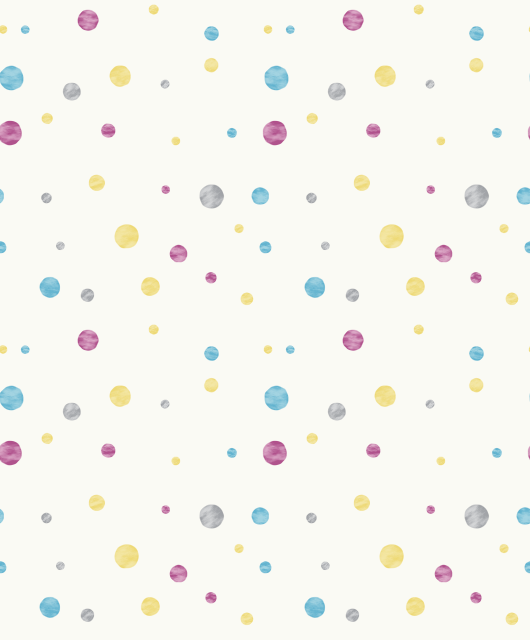
This pattern is drawn by a WebGL 2 fragment shader. Its source:

```glsl
#version 300 es
precision highp float;
// Scattered watercolour dots in yellow, blue, pink and grey on warm white.

uniform vec2 u_resolution;
out vec4 outColor;

const vec2 REPEATS = vec2(2.0, 2.0);     // tiles across and down
const vec2 CELLS = vec2(5.0, 6.0);       // one dot per cell in each tile
const float DOTS = 30.0;
const float MIN_RADIUS = 0.079;          // radii in cell widths
const float MAX_RADIUS = 0.228;
const float CELL_REACH = 0.43;           // dots stay this close to the cell centre
const float ROW_SWAY = 0.7;              // sideways shift of the rows
const float EDGE_WOBBLE = 0.07;
const float RIM_PIGMENT = 0.22;
const vec3 PAPER = vec3(0.982, 0.980, 0.957);

// Pigments in order: yellow, blue, pink, grey.
const float FIRST_RANK[5] = float[](0.0, 11.0, 18.0, 24.0, 30.0);
const float SIZE_CURVE[4] = float[](2.0, 1.4, 1.1, 2.3);
const float GRAIN_ANGLE[4] = float[](0.3, -0.2, 0.0, 0.65);
const float STREAK[4] = float[](0.0, 0.05, 0.55, 0.1);
const vec3 THIN_WASH[4] = vec3[](vec3(0.955, 0.905, 0.65), vec3(0.64, 0.83, 0.885),
                                 vec3(0.87, 0.68, 0.79), vec3(0.83, 0.835, 0.84));
const vec3 THICK_WASH[4] = vec3[](vec3(0.93, 0.85, 0.46), vec3(0.38, 0.70, 0.81),
                                  vec3(0.69, 0.32, 0.55), vec3(0.63, 0.64, 0.655));

float hash(vec2 p) {
    vec3 q = fract(vec3(p.xyx) * 0.1031);
    q += dot(q, q.yzx + 33.33);
    return fract((q.x + q.y) * q.z);
}

float noise(vec2 p) {
    vec2 i = floor(p);
    vec2 f = fract(p);
    f = f * f * (3.0 - 2.0 * f);
    return mix(mix(hash(i), hash(i + vec2(1, 0)), f.x),
               mix(hash(i + vec2(0, 1)), hash(i + vec2(1, 1)), f.x), f.y);
}

float fbm(vec2 p) {
    float sum = 0.0;
    float weight = 0.55;
    for (int octave = 0; octave < 4; octave++) {
        sum += weight * noise(p);
        p = p * 2.1 + 5.3;
        weight *= 0.5;
    }
    return sum;
}

// Watercolour inside a dot; q runs from -1 to 1 across it, y downwards.
vec3 wash(vec2 q, int pigment, vec2 seed) {
    float c = cos(GRAIN_ANGLE[pigment]);
    float s = sin(GRAIN_ANGLE[pigment]);
    vec2 grain = vec2(c * q.x - s * q.y, s * q.x + c * q.y) * vec2(1.1, 2.6);
    float density = smoothstep(0.2, 0.85, fbm(grain + seed));
    float bandY = q.y - 0.25 + 0.3 * (noise(q * 2.0 + seed) - 0.5);
    density += STREAK[pigment] * exp(-bandY * bandY * 40.0) * noise(q * 3.0 + seed + 9.0);
    density += RIM_PIGMENT * smoothstep(0.75, 1.0, length(q));
    return mix(THIN_WASH[pigment], THICK_WASH[pigment], clamp(density, 0.0, 1.0));
}

void main() {
    vec2 grid = REPEATS * CELLS;
    vec2 uv = gl_FragCoord.xy / u_resolution;
    vec2 p = vec2(uv.x, 1.0 - uv.y) * grid;

    // Wrapped cell, with each row swayed sideways
    float row = mod(floor(p.y), CELLS.y);
    p.x -= ROW_SWAY * sin(1.25 * row - 1.6);
    float column = mod(floor(p.x), CELLS.x);

    // Shuffled rank decides pigment and size
    float index = mod(column + 2.0 * row, CELLS.x) + CELLS.x * row;
    float rank = mod(index * 11.0, DOTS);
    int pigment = 0;
    for (int k = 1; k < 4; k++) {
        if (rank > FIRST_RANK[k] - 0.5) pigment = k;
    }
    float span = FIRST_RANK[pigment + 1] - FIRST_RANK[pigment] - 1.0;
    float size = (rank - FIRST_RANK[pigment]) / span;
    float radius = mix(MIN_RADIUS, MAX_RADIUS, pow(size, SIZE_CURVE[pigment]));

    // Random place that keeps the dot inside its cell
    vec2 seed = vec2(rank * 7.0 + 20.0, rank * 3.0 + 40.0);
    vec2 jitter = 2.0 * vec2(hash(seed), hash(seed + 71.0)) - 1.0;
    vec2 offset = fract(p) - 0.5 - jitter * (CELL_REACH - radius);
    offset.y *= u_resolution.y * grid.x / (u_resolution.x * grid.y);

    // Uneven, softly smoothed outline
    vec2 q = offset / radius;
    float outline = radius * (1.0 + EDGE_WOBBLE * (noise(q * 2.5 + seed) - 0.5));
    float pixel = grid.x / u_resolution.x;
    float cover = 1.0 - smoothstep(-0.75 * pixel, 0.75 * pixel, length(offset) - outline);

    outColor = vec4(mix(PAPER, wash(q, pigment, seed), cover), 1.0);
}
```
